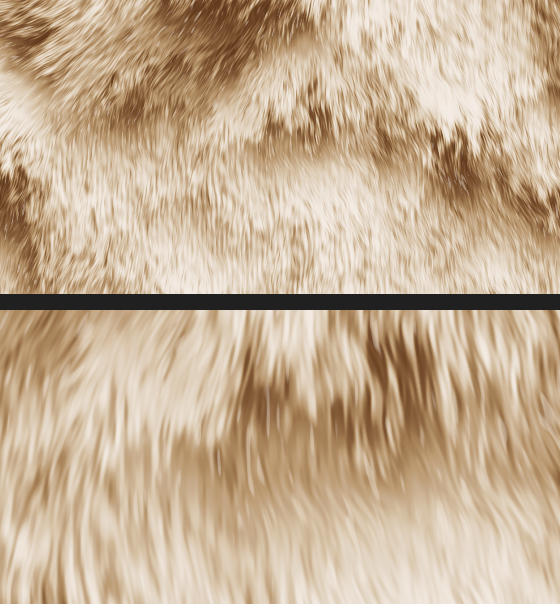
Top: the whole. Bottom: its middle third, enlarged.
Write a Shadertoy shader that draws this texture.

```glsl
// Soft cream and brown fur: combed strands over broad dark folds.
#define STRANDS 225.0      // fine hairs per canvas height
#define TUFTS 50.0         // clumps per canvas height
#define HAIR_LENGTH 0.062
#define TUFT_LENGTH 0.10
#define HAIR_CONTRAST 5.2
#define TUFT_CONTRAST 2.9
#define PATCH_CONTRAST 3.9
#define FOLD_DEPTH 2.05
#define FOLD_WIDTH 0.105
#define BRIGHTNESS 0.52
#define GLINT 0.40

const int STEPS = 24;
const int FOLDS = 8;
const int TONES = 8;

// Start and end of each shaded fold, in canvas heights
const vec4 folds[FOLDS] = vec4[FOLDS](
    vec4(0.05, 0.83, 0.15, 0.74), vec4(0.42, 0.65, 1.00, 0.92),
    vec4(0.93, 0.46, 1.13, 0.51), vec4(1.35, 0.52, 1.62, 0.45),
    vec4(0.00, 0.34, 0.06, 0.00), vec4(1.87, 0.95, 1.92, 0.72),
    vec4(1.60, 0.40, 1.92, 0.16), vec4(0.62, 0.98, 0.78, 0.97));

// Fur colours from root to tip; w is the share of area that is darker
const vec4 tones[TONES] = vec4[TONES](
    vec4(0.36, 0.21, 0.10, 0.000), vec4(0.47, 0.31, 0.18, 0.020),
    vec4(0.63, 0.48, 0.32, 0.095), vec4(0.73, 0.60, 0.44, 0.230),
    vec4(0.77, 0.66, 0.53, 0.380), vec4(0.84, 0.76, 0.65, 0.600),
    vec4(0.90, 0.85, 0.79, 0.860), vec4(0.96, 0.93, 0.90, 1.000));

float hash(vec2 p) {
    return fract(sin(dot(p, vec2(127.1, 311.7))) * 43758.55);
}

float noise(vec2 p) {
    vec2 cell = floor(p), f = fract(p);
    f = f * f * (3.0 - 2.0 * f);
    return mix(mix(hash(cell), hash(cell + vec2(1, 0)), f.x),
               mix(hash(cell + vec2(0, 1)), hash(cell + vec2(1, 1)), f.x), f.y);
}

float fbm(vec2 p) {
    float sum = 0.0, weight = 0.5;
    for (int i = 0; i < 4; i++) {
        sum += weight * noise(p);
        p = mat2(1.6, 1.2, -1.2, 1.6) * p + 7.3;
        weight *= 0.5;
    }
    return sum / 0.9375;
}

// Combing direction: fans from right-leaning at the left to left-leaning at the right
vec2 combing(vec2 p) {
    float lean = mix(0.52, -0.38, p.x / 1.9);
    lean += 0.7 * smoothstep(0.45, 0.85, p.y) * (1.0 - smoothstep(0.3, 0.95, p.x));
    lean += 0.8 * (noise(p * 2.6 + 3.0) - 0.5) + 0.5 * (noise(p * 18.0) - 0.5);
    return vec2(sin(lean), cos(lean));
}

// Noise averaged along the combing direction: x hairs, y tufts, z glinting hairs
vec3 combedNoise(vec2 p, vec2 dir) {
    vec3 sum = vec3(0.0);
    float total = 0.0;
    for (int i = 0; i < STEPS; i++) {
        float t = (float(i) + 0.5) / float(STEPS) - 0.5;
        float weight = 0.5 + 0.5 * cos(6.2832 * t);
        vec2 hair = (p + dir * t * HAIR_LENGTH) * STRANDS;
        vec2 tuft = (p + dir * t * TUFT_LENGTH) * TUFTS;
        sum += weight * vec3(noise(hair), noise(tuft + 19.0), noise(hair * 0.8 + 57.0));
        total += weight;
    }
    return sum / total;
}

// Soft shading around the fold segments
float foldShade(vec2 p) {
    float light = 1.0;
    for (int i = 0; i < FOLDS; i++) {
        vec2 a = folds[i].xy, ab = folds[i].zw - a;
        float along = clamp(dot(p - a, ab) / dot(ab, ab), 0.0, 1.0);
        float d = length(p - a - ab * along) / FOLD_WIDTH;
        light *= 1.0 - 0.85 * exp(-d * d);
    }
    return 1.0 - light;
}

vec3 furColor(float tone) {
    vec3 color = tones[0].rgb;
    for (int i = 1; i < TONES; i++) {
        float k = (tone - tones[i - 1].w) / (tones[i].w - tones[i - 1].w);
        color = mix(color, tones[i].rgb, clamp(k, 0.0, 1.0));
    }
    return color;
}

void mainImage(out vec4 fragColor, in vec2 fragCoord) {
    vec2 p = fragCoord / iResolution.y;
    vec2 dir = combing(p);
    vec3 fur = combedNoise(p, dir);

    // Drag the broad shading along the hairs so its borders look combed
    vec2 q = p + dir * (0.2 * (fur.y - 0.5) + 0.2 * (fur.x - 0.5));
    vec2 wobble = vec2(fbm(q * 4.0), fbm(q * 4.0 + 31.0)) - 0.5;

    float level = BRIGHTNESS;
    level -= FOLD_DEPTH * foldShade(q + 0.18 * wobble);
    level += PATCH_CONTRAST * (fbm(q * 3.2 + 11.0) - 0.5);
    level += TUFT_CONTRAST * (fur.y - 0.5);
    level += HAIR_CONTRAST * (fur.x - 0.5);

    // Spread the level evenly over the tones, then add pale shining hairs
    vec3 color = furColor(1.0 / (1.0 + exp(-1.7 * level)));
    float shine = GLINT * smoothstep(0.59, 0.70, fur.z);
    fragColor = vec4(mix(color, tones[TONES - 1].rgb, shine), 1.0);
}
```
